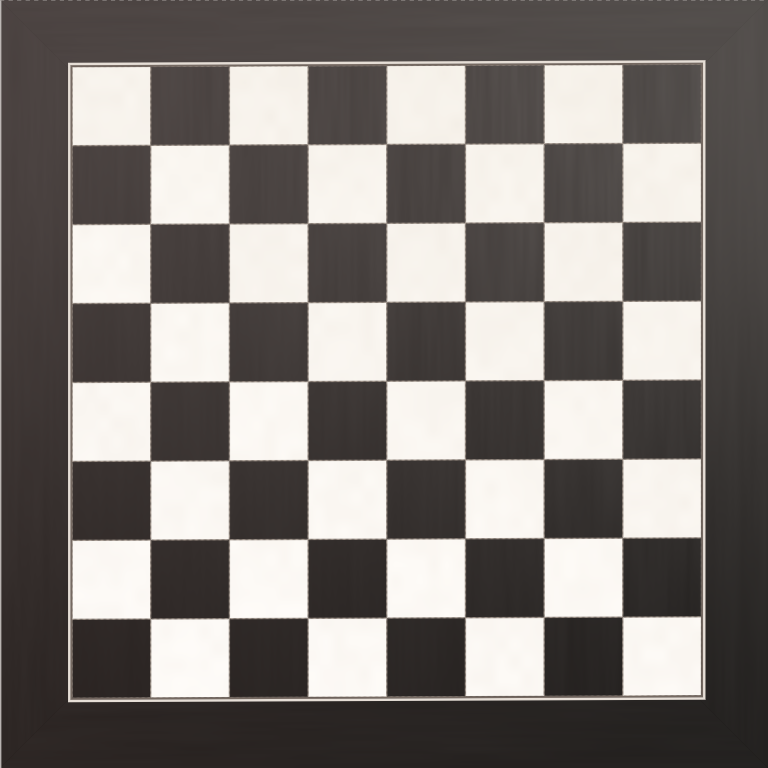
A WebGL 1 fragment shader for this pattern:

```glsl
precision highp float;

uniform vec2 u_resolution;

const float PI = 3.14159265;
const float SQUARES = 8.0;
const vec2 BOARD_CENTER = vec2(0.5036, 0.5036);
const vec2 BOARD_SIZE = vec2(0.8196, 0.8223);
const float TILT = 0.004;

float hash(vec2 p) {
  return fract(sin(dot(p, vec2(127.1, 311.7))) * 43758.5453);
}

float noise(vec2 p) {
  vec2 i = floor(p);
  vec2 f = fract(p);
  f = f * f * (3.0 - 2.0 * f);
  return mix(mix(hash(i), hash(i + vec2(1.0, 0.0)), f.x),
             mix(hash(i + vec2(0.0, 1.0)), hash(i + vec2(1.0, 1.0)), f.x), f.y);
}

// Fibres run along the y axis of p; the result is centred on zero
float woodGrain(vec2 p, float seed) {
  p += seed * vec2(3.7, 5.3);
  float broad = noise(p * vec2(75.0, 5.0));
  float fine = noise(p * vec2(240.0, 14.0) + 17.0);
  return 0.6 * broad + 0.4 * fine - 0.5;
}

float boxDistance(vec2 p, vec2 halfSize) {
  vec2 q = abs(p) - halfSize;
  return max(q.x, q.y);
}

// Coverage of a line with the given half width
float line(float dist, float halfWidth, float pixel) {
  return clamp((halfWidth - abs(dist)) / pixel + 0.5, 0.0, 1.0);
}

// 0 on dark squares, 1 on light squares, with smooth borders
float checker(vec2 cell, float pitch, float pixel) {
  vec2 side = clamp(sin(PI * cell) * pitch * 2.0 / (PI * pixel), -1.0, 1.0);
  return 0.5 - 0.5 * side.x * side.y;
}

vec3 darkStain(vec2 p) {
  vec3 bottom = mix(vec3(0.175, 0.148, 0.140), vec3(0.138, 0.130, 0.124), p.x);
  vec3 top = mix(vec3(0.295, 0.262, 0.255), vec3(0.325, 0.308, 0.298), p.x);
  return mix(bottom, top, smoothstep(-0.05, 0.95, p.y));
}

vec3 paleVeneer(vec2 p) {
  float warmth = clamp(0.75 * p.y + 0.3 * p.x, 0.0, 1.0);
  return mix(vec3(1.0, 0.99, 0.98), vec3(0.960, 0.940, 0.908), warmth);
}

vec3 squares(vec2 p, vec2 cell, float pixel) {
  float pitch = BOARD_SIZE.x / SQUARES;
  float seed = hash(floor(cell));
  float grain = woodGrain(p, seed * 9.0);
  float strength = mix(0.012, 0.055, smoothstep(0.2, 1.0, p.x * 0.5 + p.y * 0.5));
  vec3 dark = darkStain(p) + grain * strength + (seed - 0.5) * 0.012;
  float mottle = noise(p * vec2(60.0, 45.0) + seed * 20.0) - 0.5;
  vec3 pale = paleVeneer(p) + (mottle * 0.018 + (seed - 0.5) * 0.012) * vec3(0.8, 1.0, 1.2);
  vec3 color = mix(dark, pale, checker(cell, pitch, pixel));

  // Thin inlay between squares, broken into tiny stitches
  vec2 seam = (0.5 - abs(fract(cell) - 0.5)) * BOARD_SIZE / SQUARES;
  float along = seam.x < seam.y ? p.y : p.x;
  float stitch = 0.5 + 0.5 * sin(along * 2.0 * PI * 130.0);
  vec3 inlay = mix(vec3(0.48, 0.44, 0.41), vec3(0.64, 0.59, 0.55), stitch);
  return mix(color, inlay, 0.8 * line(min(seam.x, seam.y), 0.0009, pixel));
}

// Mitred border: the fibres follow each side
vec3 border(vec2 p, float pixel) {
  vec2 c = abs(p - 0.5);
  float miter = c.y - c.x;
  float horizontal = smoothstep(-pixel, pixel, miter);
  float grain = mix(woodGrain(p, 1.0), woodGrain(p.yx, 2.0), horizontal);
  vec3 color = darkStain(p) + grain * 0.022;
  return color - 0.012 * line(miter, 0.0008, pixel);
}

void main() {
  vec2 p = gl_FragCoord.xy / u_resolution;
  float pixel = 1.0 / min(u_resolution.x, u_resolution.y);
  vec2 q = p - BOARD_CENTER;
  q.y -= TILT * q.x;
  vec2 cell = (q / BOARD_SIZE + 0.5) * SQUARES;
  float edge = boxDistance(q, 0.5 * BOARD_SIZE);

  // Playing field inside the dark border
  float outside = clamp(edge / pixel + 0.5, 0.0, 1.0);
  vec3 color = mix(squares(p, cell, pixel), border(p, pixel), outside);

  // Pale frame strip with a narrow brown groove inside it
  color = mix(color, vec3(0.46, 0.41, 0.38), line(edge - 0.0010, 0.0011, pixel));
  color = mix(color, vec3(0.90, 0.87, 0.84), line(edge - 0.0036, 0.0016, pixel));

  // Worn light rim on the left and a faint dashed one along the top
  float dash = smoothstep(0.3, 0.7, 0.5 + 0.5 * sin(p.x * 2.0 * PI * 90.0));
  color = mix(color, vec3(0.82, 0.80, 0.79), 0.85 * line(p.x, 0.0018, pixel));
  color = mix(color, vec3(0.62, 0.60, 0.59), 0.6 * dash * line(1.0 - p.y, 0.0012, pixel));

  gl_FragColor = vec4(color, 1.0);
}
```
